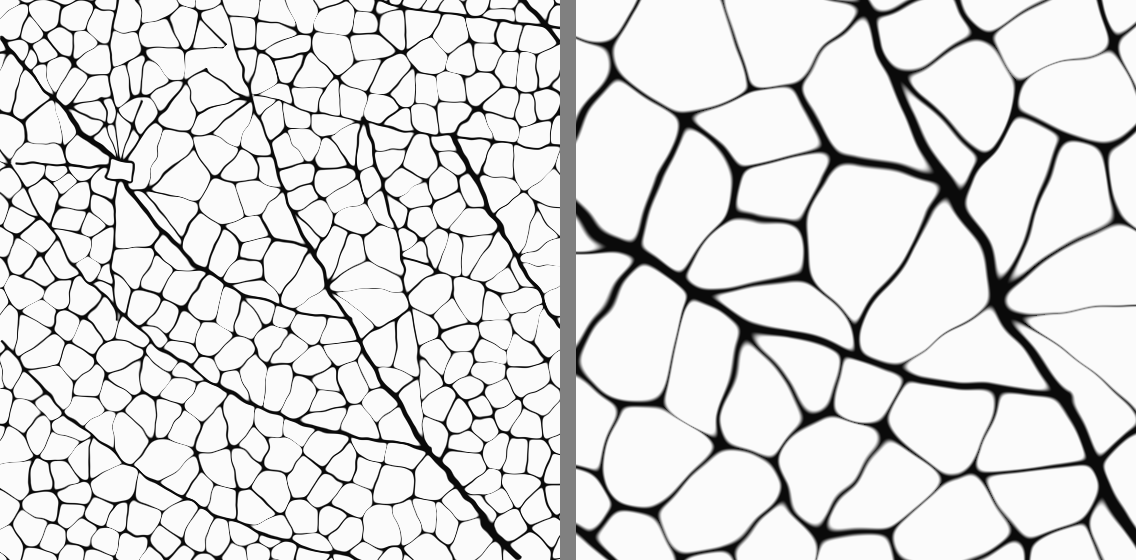
Left, the full canvas; right, a detail of the centre.
Give the GLSL for this pattern, as a three.js fragment shader.

```glsl
// Draws a leaf skeleton: tapering black veins enclosing rounded white cells.
varying vec2 vUv;

const vec3 PAPER = vec3(0.985);
const vec3 INK = vec3(0.04);
const vec2 HUB = vec2(0.215, 0.695);
const float ROUNDING = 0.0027;
const float SOFTNESS = 0.0013;
const float BLANK = 9.0;

// Sine-free hash
vec2 hash2(vec2 p) {
  vec3 q = fract(p.xyx * vec3(0.1031, 0.1030, 0.0973));
  q += dot(q, q.yzx + 33.33);
  return fract((q.xx + q.yz) * q.zy);
}

vec2 noise2(vec2 p) {
  vec2 i = floor(p), f = fract(p);
  f = f * f * (3.0 - 2.0 * f);
  return mix(mix(hash2(i), hash2(i + vec2(1, 0)), f.x),
             mix(hash2(i + vec2(0, 1)), hash2(i + 1.0), f.x), f.y);
}

// Bowed vein: signed offset, position along it, distance beyond its ends
vec3 vein(vec2 p, vec2 a, vec2 b, float bow) {
  float len = length(b - a);
  vec2 dir = (b - a) / len, r = p - a;
  float t = dot(r, dir) / len, c = clamp(t, 0.0, 1.0);
  float slope = 4.0 * bow * (1.0 - 2.0 * c) / len;
  float off = dot(r, vec2(-dir.y, dir.x)) - 4.0 * bow * c * (1.0 - c);
  return vec3(off * inversesqrt(1.0 + slope * slope), c, abs(t - c) * len);
}

vec3 midrib(vec2 p) { return vein(p, vec2(0.40, 1.0), vec2(0.927, 0.0), -0.072); }
vec3 upperLeft(vec2 p) { return vein(p, vec2(0.0, 0.928), HUB, 0.0); }
vec3 upperArc(vec2 p) { return vein(p, HUB, vec2(0.622, 0.43), -0.066); }
vec3 middleArc(vec2 p) { return vein(p, vec2(0.0, 0.75), vec2(0.77, 0.20), -0.135); }
vec3 lowerArc(vec2 p) { return vein(p, vec2(0.0, 0.395), vec2(0.66, 0.0), -0.078); }
vec3 rightRib(vec2 p) { return vein(p, vec2(0.81, 0.752), vec2(1.0, 0.414), -0.006); }
vec3 crossRib(vec2 p) { return vein(p, vec2(0.455, 0.83), vec2(1.0, 0.733), -0.014); }
vec3 innerRib(vec2 p) { return vein(p, vec2(0.651, 0.788), vec2(0.76, 0.21), 0.02); }
vec3 topRib(vec2 p) { return vein(p, vec2(0.60, 1.02), vec2(1.0, 0.955), -0.012); }
vec3 cornerRib(vec2 p) { return vein(p, vec2(0.92, 1.01), vec2(1.0, 0.93), 0.0); }
vec3 spokeUp(vec2 p) { return vein(p, HUB, vec2(0.205, 1.0), 0.008); }
vec3 spokeRight(vec2 p) { return vein(p, HUB, vec2(0.37, 0.88), 0.012); }
vec3 spokeLeft(vec2 p) { return vein(p, vec2(0.03, 0.711), HUB, 0.004); }
vec3 spokeDown(vec2 p) { return vein(p, HUB, vec2(0.205, 0.43), -0.006); }

// Number of the area between veins that holds p
float region(vec2 p) {
  if (midrib(p).x > 0.0) {
    if (crossRib(p).x > 0.0)
      return cornerRib(p).x > 0.0 ? 3.0 : (topRib(p).x > 0.0 ? 2.0 : 1.0);
    if (rightRib(p).x > 0.0) return 4.0;
    return innerRib(p).x > 0.0 ? 5.0 : 6.0;
  }
  float above = p.x < HUB.x ? upperLeft(p).x : upperArc(p).x;
  if (above > 0.0) {
    if (spokeUp(p).x > 0.0) return 7.0;
    return spokeRight(p).x > 0.0 ? 8.0 : 9.0;
  }
  if (middleArc(p).x > 0.0) {
    if (spokeDown(p).x > 0.0) return 10.0;
    return spokeLeft(p).x > 0.0 ? 11.0 : 12.0;
  }
  return lowerArc(p).x > 0.0 ? 13.0 : 14.0;
}

// Weight of an edge in the smooth minimum that rounds corners
float weight(float d) { return exp(-d / ROUNDING); }

float stroke(vec3 v, float startWidth, float endWidth) {
  return weight(length(v.xz) - mix(startWidth, endWidth, v.y));
}

float veins(vec2 p) {
  float sum = stroke(midrib(p), 0.0012, 0.0050) + stroke(upperLeft(p), 0.0034, 0.0028)
    + stroke(upperArc(p), 0.0036, 0.0018) + stroke(middleArc(p), 0.0016, 0.0030)
    + stroke(lowerArc(p), 0.0020, 0.0026) + stroke(rightRib(p), 0.0044, 0.0036)
    + stroke(crossRib(p), 0.0010, 0.0024) + stroke(innerRib(p), 0.0030, 0.0004)
    + stroke(topRib(p), 0.0018, 0.0024) + stroke(cornerRib(p), 0.0040, 0.0040)
    + stroke(spokeUp(p), 0.0012, 0.0022) + stroke(spokeRight(p), 0.0022, 0.0014)
    + stroke(spokeLeft(p), 0.0020, 0.0024) + stroke(spokeDown(p), 0.0016, 0.0016);
  // Short spokes fanning out of the hub
  for (int i = 0; i < 3; i++) {
    float angle = 1.27 + 0.60 * float(i) - 0.04 * float(i * i);
    sum += stroke(vein(p, HUB, HUB + 0.13 * vec2(cos(angle), sin(angle)), 0.004), 0.0008, 0.0018);
  }
  return sum;
}

// Cell walls: rounded Voronoi edges on a grid turned along the region's veins
float walls(vec2 p, float id) {
  float angle = id < 3.5 ? -0.12 : (id < 6.5 ? -1.0 : (id < 9.5 ? -0.8 : -0.55));
  vec2 pitch = vec2(0.9, 1.12) / (19.0 + 5.0 * hash2(vec2(id, 4.0)).x);
  mat2 turn = mat2(cos(angle), sin(angle), -sin(angle), cos(angle));
  vec2 home = floor(p * turn / pitch), nearest = vec2(BLANK), nearestCell = home;
  vec2 sites[25];
  for (int n = 0; n < 25; n++) {
    vec2 cell = home + vec2(mod(float(n), 5.0), floor(float(n) / 5.0)) - 2.0;
    vec2 seed = cell + 100.0 + 17.0 * id;
    vec2 site = turn * ((cell + 0.5 + 0.68 * (hash2(seed) - 0.5)) * pitch);
    bool kept = hash2(seed + 51.0).x > 0.09 && region(site) == id;
    sites[n] = kept ? site - p : vec2(BLANK);
    if (length(sites[n]) < length(nearest)) { nearest = sites[n]; nearestCell = cell; }
  }
  float sum = 0.0;
  for (int n = 0; n < 25; n++) {
    vec2 gap = sites[n] - nearest;
    if (sites[n].x > 8.0 || dot(gap, gap) < 1e-8) continue;
    vec2 cell = home + vec2(mod(float(n), 5.0), floor(float(n) / 5.0)) - 2.0;
    float width = 0.0002 + 0.0014 * hash2(cell + nearestCell + 300.0 + id).x;
    sum += weight(dot(0.5 * (sites[n] + nearest), normalize(gap)) - width);
  }
  return sum;
}

void main() {
  vec2 p = vUv + 0.011 * (noise2(vUv * 21.0) - 0.5) + 0.006 * (noise2(vUv * 50.0 + 9.0) - 0.5);
  // Small closed cell where the spokes meet
  vec2 q = abs(p - HUB) - vec2(0.020, 0.013);
  float hub = length(max(q, 0.0)) + min(max(q.x, q.y), 0.0) - 0.005;
  float sum = weight(abs(hub) - 0.0016);
  if (hub > 0.0) sum += veins(p) + walls(p, region(p));
  float clearance = -ROUNDING * log(sum + 1e-9) + 0.0012 * (noise2(vUv * 30.0 + 5.0).x - 0.5);
  gl_FragColor = vec4(mix(INK, PAPER, smoothstep(-SOFTNESS, SOFTNESS, clearance)), 1.0);
}
```
